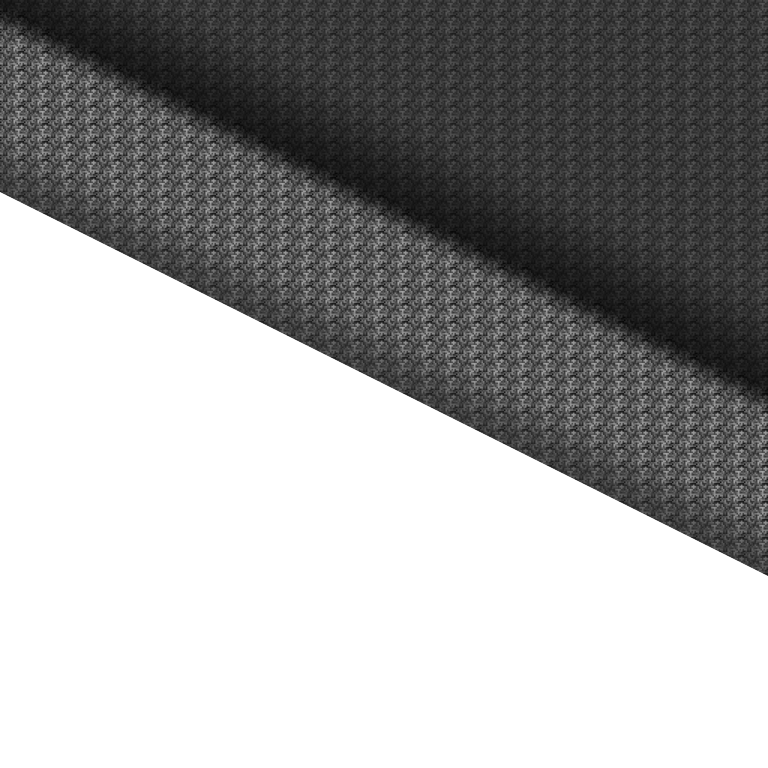
Give the GLSL for this background, as a WebGL 1 fragment shader.

```glsl
precision highp float;

uniform vec2 u_resolution;

const float TAU = 6.283185;
const float THREADS = 512.0;            // fabric cells per canvas side
const vec2 TILE = vec2(16.0, 12.0);     // repeat of the weave, in cells
const float SLOPE = 0.5;                // fall of both diagonal edges
const float HEM = 0.75;                 // height of the lower edge at the left
const float SEAM = 0.995;               // height of the dark fold at the left

float hash(vec2 p) {
  vec3 q = fract(p.xyx * vec3(0.1031, 0.1030, 0.0973));
  q += dot(q, q.yzx + 33.33);
  return fract((q.x + q.y) * q.z);
}

// Value noise that repeats every period
float tiledNoise(vec2 p, vec2 period) {
  vec2 cell = floor(p);
  vec2 f = p - cell;
  f = f * f * (3.0 - 2.0 * f);
  float a = hash(mod(cell, period));
  float b = hash(mod(cell + vec2(1.0, 0.0), period));
  float c = hash(mod(cell + vec2(0.0, 1.0), period));
  float d = hash(mod(cell + vec2(1.0, 1.0), period));
  return mix(mix(a, b, f.x), mix(c, d, f.x), f.y);
}

// Signed weave relief, about -1 to 1, with winding bright columns
float weave(vec2 thread) {
  float fine = tiledNoise(thread - 0.5, TILE);
  float coarse = tiledNoise(thread * 0.5 + 0.25, TILE * 0.5);
  float sway = 1.5 * cos(TAU * thread.y / TILE.y);
  float column = cos(TAU * (thread.x - 10.0 + sway) / TILE.x);
  return 2.0 * mix(fine, coarse, 0.4) - 1.0 + 0.22 * column;
}

// Height above a descending diagonal
float aboveDiagonal(vec2 uv, float height) {
  return uv.y + SLOPE * uv.x - height;
}

// Light on the raised strip: dim hem, bright middle, dark fold
float stripLight(float hem, float seam) {
  float rise = mix(0.25, 0.37, smoothstep(0.0, 0.09, hem));
  return mix(0.10, rise, smoothstep(0.0, 0.045, -seam));
}

// Light on the panel behind, shaded next to the fold
float panelLight(float seam) {
  return mix(0.10, 0.225, smoothstep(-0.01, 0.13, seam));
}

void main() {
  vec2 uv = gl_FragCoord.xy / u_resolution;
  float pixel = 1.0 / u_resolution.y;
  float hem = aboveDiagonal(uv, HEM);
  float seam = aboveDiagonal(uv, SEAM);

  // Light and weave depth of the two fabric layers
  float panel = smoothstep(-0.003, 0.003, seam);
  float light = mix(stripLight(hem, seam), panelLight(seam), panel);
  float stripDepth = mix(0.65, 0.9, smoothstep(0.0, 0.08, hem));
  float depth = mix(stripDepth, 0.6, panel);
  float fabric = light * (1.0 + depth * weave(uv * THREADS));

  // White ground below the hem
  float cover = smoothstep(-0.6 * pixel, 0.6 * pixel, hem);
  float shade = mix(1.0, clamp(fabric, 0.0, 1.0), cover);
  gl_FragColor = vec4(vec3(shade), 1.0);
}
```
